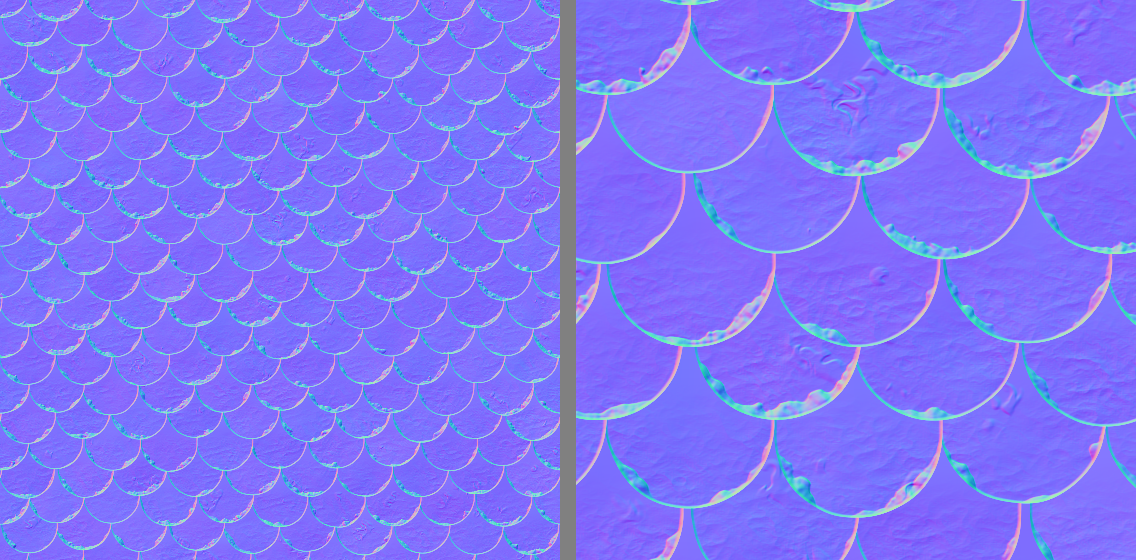
Left, the full canvas; right, a detail of the centre.
Write a Shadertoy shader that draws this texture map.

```glsl
// Tangent-space normal map of worn, overlapping fish-scale tiles
#define COLUMNS 10.0      // scales across
#define ROWS 20.0         // rows up the canvas
#define RADIUS 0.0500     // radius of the rounded end
#define JITTER vec2(0.0035, 0.0055)  // placement error of a scale
#define LEAN 0.145        // slope raising the lower end
#define TILT 0.10         // variation of slope between scales
#define RIM_WIDTH 0.0020  // half width of the outer bevel
#define RIM_DROP 0.0034   // height lost at the bevel
#define CHIP_DEPTH 0.0125 // furthest reach of chips from the rim
#define CHIP_SLOPE 0.62   // steepness of the chipped faces
#define GRAIN 0.00105     // height of the flaky surface
#define PIT 0.0007        // depth of pit clusters

const mat2 TURN = mat2(0.8, 0.6, -0.6, 0.8);

vec2 hash2(vec2 p) {
    vec3 v = fract(p.xyx * vec3(0.1031, 0.1030, 0.0973));
    v += dot(v, v.yzx + 33.33);
    return fract((v.xx + v.yz) * v.zy);
}

float noise(vec2 p) {
    vec2 cell = floor(p), f = fract(p);
    f = f * f * (3.0 - 2.0 * f);
    float low = mix(hash2(cell).x, hash2(cell + vec2(1, 0)).x, f.x);
    float high = mix(hash2(cell + vec2(0, 1)).x, hash2(cell + vec2(1, 1)).x, f.x);
    return mix(low, high, f.y);
}

// Turned octaves of creased noise, like flaking clay
float flakes(vec2 p) {
    float sum = 0.0, weight = 0.5;
    for (int i = 0; i < 4; i++) {
        sum += weight * abs(2.0 * noise(p) - 1.0);
        p = TURN * p * 2.1 + 7.3;
        weight *= 0.45;
    }
    return sum;
}

// Distance inside a scale: half disc below, straight sides above
float insideDistance(vec2 q, vec2 seed) {
    float wobble = 0.0012 * (noise(q * 50.0 + seed) - 0.5);
    return RADIUS - length(vec2(q.x, min(q.y, 0.0))) + wobble;
}

// Height of one scale around its centre
float scaleHeight(vec2 q, vec2 seed) {
    float d = insideDistance(q, seed);
    float lower = 1.0 - smoothstep(-0.012, 0.028, q.y);

    // Leaning body, slightly different for each scale, flatter at the top
    vec2 tilt = TILT * (fract(seed * 7.31) - 0.5);
    float h = tilt.x * q.x - (LEAN + tilt.y) * q.y;
    h += 0.8 * q.y * max(q.y, 0.0);
    h += 0.0022 * (noise(q * 22.0 - seed) - 0.5);

    // Bevelled rim
    h -= RIM_DROP * (1.0 - smoothstep(-RIM_WIDTH, RIM_WIDTH, d));

    // Broken faces falling from a ragged line towards the rim
    float bite = smoothstep(0.25, 0.75, noise(q * 38.0 + seed.yx));
    bite *= 1.0 - smoothstep(-0.030, 0.008, q.y);
    vec2 turned = TURN * q;
    float ragged = 0.75 * noise(turned * 130.0 + seed) + 0.25 * noise(turned * 330.0 - seed);
    float inset = CHIP_DEPTH * bite * (0.15 + 0.85 * ragged) - d;
    h -= CHIP_SLOPE * max(inset, 0.0);
    h -= 0.0008 * bite * smoothstep(-0.0006, 0.0012, inset);

    // Flaky lower half, stretched sideways
    vec2 along = vec2(q.x + 0.5 * q.y, 1.6 * q.y - 0.4 * q.x);
    float patchy = 0.4 + 0.9 * noise(q * 30.0 + seed);
    h += GRAIN * lower * patchy * flakes(along * 60.0 + seed);

    // Rare clusters of pits
    float cluster = smoothstep(0.84, 0.94, noise(turned * 38.0 - seed.yx));
    float pits = noise(TURN * turned * 170.0 + 2.0 * noise(q * 120.0) + seed.yx);
    h -= PIT * cluster * smoothstep(0.3, 0.75, pits);
    return h;
}

// Slope encoded with red to the right and green downward
vec2 scaleSlope(vec2 q, vec2 seed) {
    float e = 0.0007;
    float h = scaleHeight(q, seed);
    float dx = scaleHeight(q + vec2(e, 0), seed) - h;
    float dy = scaleHeight(q + vec2(0, e), seed) - h;
    float rim = 1.0 - smoothstep(0.0, RIM_WIDTH, insideDistance(q, seed));
    return vec2(-dx, dy) / e + vec2(0.0, 0.65 * rim);
}

void mainImage(out vec4 fragColor, in vec2 fragCoord) {
    float pixel = 1.0 / iResolution.y;
    vec2 pitch = 1.0 / vec2(COLUMNS, ROWS);
    vec2 p = fragCoord * pixel - vec2(0.0005, 0.0130);
    vec2 slope = vec2(0.0);
    float unseen = 1.0;

    // Upper rows lie on top, so gather from front to back
    for (int j = 2; j >= -1; j--) {
        float row = floor(p.y / pitch.y) + float(j);
        float shift = 0.5 * mod(row, 2.0);
        for (int i = -1; i <= 1; i++) {
            float column = floor(p.x / pitch.x - shift + 0.5) + float(i);
            vec2 id = mod(vec2(column, row), vec2(COLUMNS, ROWS));
            vec2 rnd = hash2(id + 17.0);
            vec2 center = vec2(column + shift, row) * pitch + (2.0 * rnd - 1.0) * JITTER;
            vec2 q = p - center;
            vec2 seed = 20.0 + 60.0 * hash2(id + 91.0);
            float cover = unseen * clamp(insideDistance(q, seed) / pixel + 0.5, 0.0, 1.0);
            if (cover > 0.002) {
                slope += cover * scaleSlope(q, seed);
                unseen -= cover;
            }
        }
    }

    vec3 normal = normalize(vec3(slope / max(1.0 - unseen, 0.01), 1.0));
    fragColor = vec4(0.5 + 0.5 * normal, 1.0);
}
```
